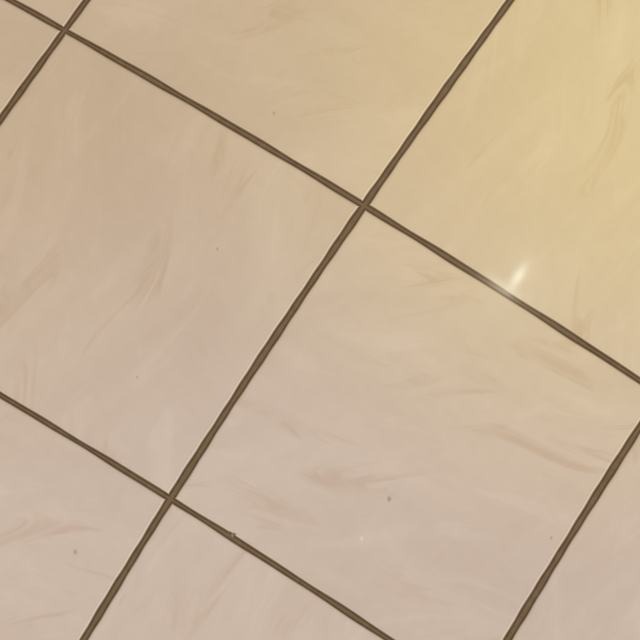
Give the GLSL for this texture, as a WebGL 1 fragment shader.

```glsl
precision highp float;
// Glossy beige floor tiles laid on the diagonal, with dark grout, soft marbling and a lamp glint.
uniform vec2 u_resolution;

float hash(vec2 p) {
  return fract(sin(dot(p, vec2(127.1, 311.7))) * 4375.85);
}

mat2 rotation(float a) {
  return mat2(cos(a), sin(a), -sin(a), cos(a));
}

// Layered sines, each octave bending the next; about -1 to 1
float layeredSines(vec2 p) {
  float sum = 0.0, amp = 0.5;
  for (int i = 0; i < 5; i++) {
    p += 0.75 * sin(p.yx * 1.3 + float(i) * 1.9);
    sum += amp * sin(p.x) * sin(p.y + 0.6);
    p = rotation(0.65) * p * 1.75 + 3.1;
    amp *= 0.62;
  }
  return sum;
}

// Tile coordinates: joints lie at whole numbers, bent slightly by the lens
vec2 tileSpace(vec2 p) {
  float x = p.x, y = 1.0 - p.y;
  float across = (x + 0.735 * y - 0.068 * y * y - 0.798) / 0.662;
  float down = (y - 0.5495 * x - 0.054 * x * x + 0.0086) / (0.6256 + 0.047 * x);
  return vec2(across, down);
}

vec3 tileColor(vec2 p, vec2 tile) {
  // Warm light from the upper right, cooler floor towards the bottom
  vec3 tan1 = vec3(0.775, 0.682, 0.572);
  vec3 rose = vec3(0.795, 0.716, 0.65);
  vec3 gold = vec3(0.86, 0.77, 0.585);
  vec3 color = mix(tan1, rose, smoothstep(0.95, 0.25, p.y - 0.3 * p.x + 0.1));
  color = mix(color, gold, smoothstep(0.85, 0.05, distance(p, vec2(1.03, 0.87))));

  // Marbling runs along a different direction in alternate tiles
  float turn = mod(tile.x + tile.y, 2.0) * 1.15 + 0.3 * (hash(tile) - 0.5);
  vec2 q = rotation(-turn) * p + 7.0 * hash(tile + 4.0);
  float cloud = layeredSines(q * vec2(7.0, 15.0));
  float streak = layeredSines(q * vec2(13.0, 40.0) + 11.0);
  color += cloud * vec3(0.016, 0.018, 0.018);
  color -= smoothstep(0.15, 0.75, streak) * smoothstep(-0.35, 0.5, cloud) * vec3(0.035, 0.047, 0.055);
  color += smoothstep(0.2, 0.8, -streak) * vec3(0.012, 0.014, 0.015);
  color += 0.006 * layeredSines(p * 95.0);
  return color;
}

void main() {
  vec2 p = gl_FragCoord.xy / u_resolution;
  float soft = 0.0012 + 0.7 / min(u_resolution.x, u_resolution.y);
  vec2 cell = tileSpace(p);
  vec3 color = tileColor(p, floor(cell));

  // Sparse dark and pale specks
  for (int i = 0; i < 9; i++) {
    float n = float(i);
    vec2 spot = vec2(hash(vec2(n, 2.3)), hash(vec2(n, 8.1)));
    float size = 0.001 + 0.0018 * hash(vec2(n, 5.7));
    float mark = 1.0 - smoothstep(size - soft, size + soft, length((p - spot) * vec2(1.0, 0.7)));
    vec3 tint = mod(n, 3.0) < 1.0 ? vec3(0.9, 0.86, 0.8) : vec3(0.56, 0.46, 0.36);
    color = mix(color, tint, 0.5 * mark);
  }

  // Grout: signed distance to the nearest joint of each direction
  vec2 side = 0.55 * (cell - floor(cell + 0.5));
  vec2 width = vec2(0.0058, 0.0050) + 0.0005 * sin(p.yx * vec2(31.0, 37.0)) + 0.0003 * sin(p.x * 113.0 + p.y * 71.0);
  width -= 0.0008 * smoothstep(0.3, 0.0, p.x);
  vec2 gap = abs(side) - width;
  float joint = min(gap.x, gap.y);

  // Pale tile rim on the lit side, faint shade around the joint
  color -= 0.035 * smoothstep(0.007, 0.0, joint);
  float rim = smoothstep(0.0025, 0.0, abs(side.x + width.x + 0.0022)) * step(0.0, gap.y);
  rim += 0.4 * smoothstep(0.0025, 0.0, abs(side.y + width.y + 0.0022)) * step(0.0, gap.x);
  color += 0.08 * rim;

  // Dark edges with a lighter worn middle
  float middle = smoothstep(0.0012, 0.0045, -joint);
  vec3 grout = mix(vec3(0.325, 0.25, 0.175), vec3(0.45, 0.37, 0.27), middle);
  grout += 0.025 * layeredSines(p * 140.0) + 0.03 * p.y * p.x;
  color = mix(color, grout, smoothstep(soft, -soft, joint));

  // Chip in a tile edge
  vec2 chip = p - vec2(0.362, 0.164);
  float chipShape = length(chip) - 0.005 - 0.0015 * sin(3.0 * atan(chip.y, chip.x) + 1.0);
  color = mix(color, vec3(0.42, 0.34, 0.25), 0.8 * smoothstep(soft, -soft, chipShape));
  color += 0.16 * smoothstep(0.004, 0.0, length(chip - vec2(0.001, -0.001)));

  // Lamp glint: a slanted streak, a second one along the joint and a halo
  vec2 glint = p - vec2(0.81, 0.568);
  vec2 g = rotation(-1.0) * glint;
  vec2 h = rotation(0.55) * (glint + vec2(0.025, 0.018));
  float shine = 0.75 * exp(-dot(g * g, vec2(2200.0, 14000.0)));
  shine += 0.35 * exp(-dot(h * h, vec2(1100.0, 9000.0)));
  shine += 0.13 * exp(-dot(glint, glint) * 180.0);
  color = mix(color, vec3(1.0, 0.96, 0.84), min(shine, 0.9));

  gl_FragColor = vec4(clamp(color, 0.0, 1.0), 1.0);
}
```
